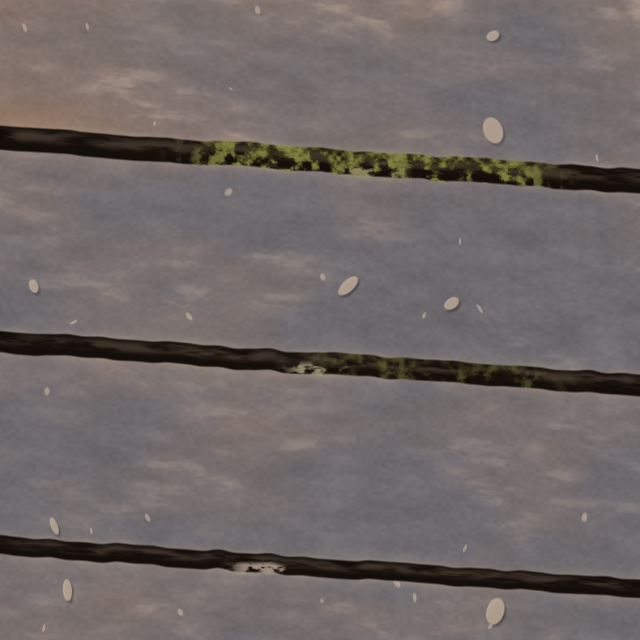
A Shadertoy shader for this texture:

```glsl
// Weathered deck boards separated by three slightly tilted dark gaps.
// Sheared board coordinates place the gaps; layered noise stains the wood,
// grows moss and debris in the gaps, and hashed cells scatter pale flakes.

const float SPACING = 0.318;     // board pitch
const float TILT = 0.068;        // drop of the gaps across the canvas
const float FIRST_GAP = 0.148;   // height of the lowest gap at the left

const vec3 COOL_WOOD = vec3(0.43, 0.415, 0.43);
const vec3 WARM_WOOD = vec3(0.54, 0.47, 0.44);
const vec3 PALE = vec3(0.70, 0.63, 0.56);
const vec3 RUST = vec3(0.62, 0.46, 0.33);
const vec3 GAP_DARK = vec3(0.08, 0.055, 0.04);
const vec3 GAP_SIDE = vec3(0.24, 0.195, 0.16);
const vec3 MOSS_DARK = vec3(0.24, 0.22, 0.10);
const vec3 MOSS_LIGHT = vec3(0.50, 0.50, 0.25);

float hash(vec2 p) {
    return fract(sin(dot(p, vec2(127.1, 311.7))) * 43758.5453);
}

float noise(vec2 p) {
    vec2 i = floor(p), f = fract(p);
    f = f * f * (3.0 - 2.0 * f);
    return mix(mix(hash(i), hash(i + vec2(1, 0)), f.x),
               mix(hash(i + vec2(0, 1)), hash(i + vec2(1, 1)), f.x), f.y);
}

float fbm(vec2 p) {
    float sum = 0.0, amp = 0.53;
    for (int i = 0; i < 4; i++) {
        sum += amp * noise(p);
        p = p * 2.03 + 17.3;
        amp *= 0.5;
    }
    return sum;
}

// Soft interval from a to b
float window(float x, float a, float b, float soft) {
    return smoothstep(a - soft, a + soft, x) * (1.0 - smoothstep(b - soft, b + soft, x));
}

// Rotated elliptical flakes, at most one per grid cell
float flakes(vec2 p, float cells, float chance, float radius, float soft, float seed) {
    float mask = 0.0;
    vec2 base = floor(p * cells);
    for (int j = -1; j <= 1; j++)
    for (int i = -1; i <= 1; i++) {
        vec2 cell = base + vec2(i, j);
        vec2 key = cell + seed;
        vec2 jitter = vec2(hash(key + 3.1), hash(key + 7.7));
        vec2 q = p - (cell + 0.15 + 0.7 * jitter) / cells;
        float a = 0.4 + 2.2 * hash(key + 11.3);
        q = mat2(cos(a), -sin(a), sin(a), cos(a)) * q;
        q.y *= 1.3 + 2.0 * hash(key + 19.9);
        float r = radius * (0.5 + 0.8 * hash(key + 23.5));
        float body = 1.0 - smoothstep(r - soft, r + soft, length(q));
        mask = max(mask, body * step(hash(key), chance));
    }
    return mask;
}

// Wood tone: f runs from the lower to the upper edge of a board
vec3 woodColor(vec2 p, float f, float topBoard) {
    float blotch = fbm(p * vec2(5.0, 9.0));
    float streak = fbm(p * vec2(17.0, 48.0) + 31.0);
    float warmth = 0.12 + 0.4 * topBoard + 0.3 * smoothstep(0.55, 1.0, f)
                 + 1.5 * (blotch - 0.5) - 0.3 * (p.x - 0.4);
    vec3 color = mix(COOL_WOOD, WARM_WOOD, clamp(warmth, 0.0, 1.0));
    color *= 0.91 + 0.18 * streak;
    float worn = smoothstep(0.55, 0.8, streak) * smoothstep(0.35, 0.65, blotch);
    color = mix(color, PALE, worn * (0.22 + 0.3 * topBoard));
    float corner = smoothstep(0.3, 0.0, p.x) * topBoard;
    color = mix(color, RUST, corner * (0.15 + 0.5 * smoothstep(0.3, 0.0, f)));
    return color + 0.03 * (noise(p * vec2(150.0, 190.0)) - 0.5);
}

// Gap interior: h runs from -1 at the lower lip to 1 at the upper lip
vec3 gapColor(vec2 p, float h, float id) {
    float grain = fbm(p * vec2(24.0, 110.0));
    float side = window(h, -0.15, 0.75, 0.35) * smoothstep(0.25, 0.7, grain);
    vec3 color = mix(GAP_DARK, GAP_SIDE, side);
    float tuft = fbm(p * 75.0 + 5.0);
    float growth = window(p.x, 0.7 - 0.2 * id, 0.86, 0.07) * 0.5 * id;
    float moss = growth * smoothstep(0.32, 0.6, tuft + 0.1 * h);
    return mix(color, mix(MOSS_DARK, MOSS_LIGHT, smoothstep(0.4, 0.75, tuft)), moss);
}

void mainImage(out vec4 fragColor, in vec2 fragCoord) {
    vec2 p = fragCoord / iResolution.xy;
    float soft = max(0.0022, 1.0 / iResolution.y);

    // Board and gap coordinates
    float v = (p.y + TILT * p.x - FIRST_GAP) / SPACING;
    float id = floor(v + 0.5);
    float d = (v - id) * SPACING + 0.005 * (noise(p * vec2(38.0, 9.0)) - 0.5);
    float halfGap = 0.0145 + 0.0022 * id;
    float topBoard = step(2.0, v);
    vec2 along = vec2(p.x, v * SPACING);

    // Boards with pale lips beside the gaps
    vec3 color = woodColor(along, fract(v), topBoard);
    float lip = exp(-max(abs(d) - halfGap, 0.0) * 130.0);
    color = mix(color, PALE, lip * (0.15 + 0.4 * noise(p * vec2(30.0, 12.0))));

    // Scattered flakes with a faint shadow, denser on the top board
    float chance = 0.09 + 0.22 * topBoard;
    float shade = flakes(p + vec2(-0.003, 0.004), 8.0, chance, 0.018, soft * 2.0, 4.0);
    float litter = flakes(p, 8.0, chance, 0.018, soft, 4.0);
    float specks = flakes(p, 19.0, 0.07, 0.006, soft, 41.0);
    color *= 1.0 - 0.25 * shade;
    color = mix(color, PALE * 1.08, max(litter * 0.8, specks * 0.65));

    // Gaps, then crumbs lodged along their lower lips
    float gap = 1.0 - smoothstep(halfGap - soft, halfGap + soft, abs(d));
    color = mix(color, gapColor(along, d / halfGap, id), gap);
    float crumbs = window(p.x, 0.365 + 0.085 * id, 0.455 + 0.085 * id, 0.025)
                 * window(d / halfGap, -1.2, 0.0, 0.35)
                 * smoothstep(0.42, 0.62, fbm(p * vec2(50.0, 85.0)));
    color = mix(color, mix(PALE, MOSS_LIGHT, 0.25 * id), crumbs * 0.85);

    fragColor = vec4(color, 1.0);
}
```
